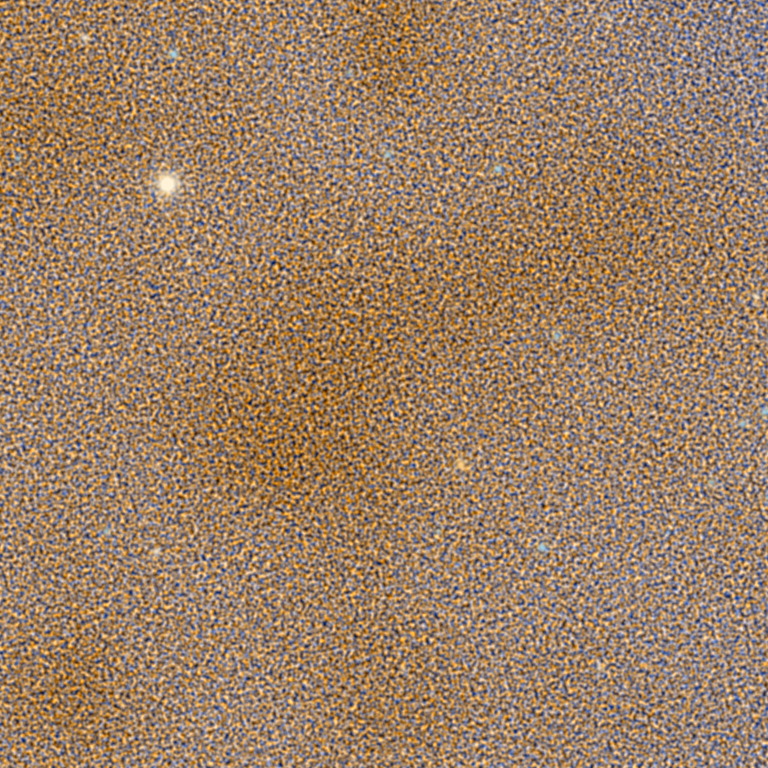
A Shadertoy shader for this texture:

```glsl
// Grainy deep-sky field: fine orange and slate speckle over soft brown dust.
// Two gradient-noise signals drive brightness and warmth around a mean colour;
// broad dust clouds shift both, and a few small stars are added on top.

const vec3 MEAN_COLOR = vec3(0.615, 0.500, 0.390);
const vec3 BRIGHT_AXIS = vec3(0.140, 0.112, 0.064);
const vec3 WARM_AXIS = vec3(0.072, 0.008, -0.100);
const vec3 STAR_CREAM = vec3(1.00, 0.95, 0.84);
const vec3 STAR_GOLD = vec3(1.00, 0.82, 0.52);
const vec3 STAR_BLUE = vec3(0.62, 0.84, 0.95);
const int STAR_COUNT = 26;

vec2 hash2(vec2 p) {
    vec3 q = fract(p.xyx * vec3(0.1031, 0.1030, 0.0973));
    q += dot(q, q.yzx + 33.33);
    return fract((q.xx + q.yz) * q.zy);
}

vec2 gradientAt(vec2 cell) {
    float angle = 6.28318 * hash2(cell).x;
    return vec2(cos(angle), sin(angle));
}

float gradientNoise(vec2 p) {
    vec2 i = floor(p), f = p - i;
    vec2 w = f * f * f * (f * (f * 6.0 - 15.0) + 10.0);
    vec2 e = vec2(1.0, 0.0);
    float low = mix(dot(gradientAt(i), f),
                    dot(gradientAt(i + e.xy), f - e.xy), w.x);
    float high = mix(dot(gradientAt(i + e.yx), f - e.yx),
                     dot(gradientAt(i + e.xx), f - e.xx), w.x);
    return mix(low, high, w.y);
}

vec2 rotate(vec2 p, float a) {
    float c = cos(a), s = sin(a);
    return vec2(c * p.x - s * p.y, s * p.x + c * p.y);
}

// Two turned layers hide the lattice; the result has about unit deviation.
float grain(vec2 p, float frequency, float seed) {
    float a = gradientNoise(rotate(p, 0.5) * frequency + seed);
    float b = gradientNoise(rotate(p, 1.3) * frequency * 1.23 + seed * 1.7);
    return 3.3 * (a + b);
}

float fbm(vec2 p) {
    float sum = 0.0, amplitude = 1.0;
    for (int i = 0; i < 4; i++) {
        sum += amplitude * gradientNoise(p);
        p = rotate(p, 0.6) * 2.0 + 17.3;
        amplitude *= 0.55;
    }
    return sum;
}

float softSpot(vec2 p, vec2 center, float radius) {
    vec2 d = (p - center) / radius;
    return exp(-dot(d, d));
}

float softBand(vec2 p, vec2 a, vec2 b, float radius) {
    vec2 ab = b - a;
    float t = clamp(dot(p - a, ab) / dot(ab, ab), 0.0, 1.0);
    return softSpot(p, a + ab * t, radius);
}

// Broad brown clouds: a diagonal lane, a lower branch and patches at the rim.
float dustAmount(vec2 p) {
    vec2 q = p + 0.07 * vec2(fbm(p * 5.0 + 3.1), fbm(p * 5.0 + 41.7));
    float dust = 0.65 * softBand(q, vec2(0.80, 0.70), vec2(0.34, 0.48), 0.14);
    dust += 0.40 * softBand(q, vec2(0.40, 0.40), vec2(0.49, 0.10), 0.09);
    dust += 0.90 * softSpot(q, vec2(0.50, 0.97), 0.09);
    dust += 0.65 * softSpot(q, vec2(0.05, 0.88), 0.19);
    dust += 0.75 * softSpot(q, vec2(0.07, 0.10), 0.08);
    return 0.2 + dust + 0.3 * fbm(p * 6.0 + 9.0);
}

vec3 addStar(vec3 color, vec2 p, vec2 center, float radius, vec3 tint, float power) {
    float core = softSpot(p, center, radius);
    float halo = 0.22 * softSpot(p, center, radius * 2.4);
    return mix(color, tint, min(power * (core + halo), 1.0));
}

void mainImage(out vec4 fragColor, in vec2 fragCoord) {
    vec2 p = fragCoord / iResolution.y;

    // Speckle and dust
    float dust = dustAmount(p) - 0.45;
    float bright = grain(p, 165.0, 11.0) - 0.85 * dust;
    float warm = grain(p, 140.0, 73.0) + 1.2 * dust;

    // Cooler right-hand corners
    warm -= 0.9 * softSpot(p, vec2(1.02, 1.0), 0.24);
    warm -= 0.4 * softSpot(p, vec2(1.0, 0.0), 0.30);
    vec3 color = MEAN_COLOR + bright * BRIGHT_AXIS + warm * WARM_AXIS;

    // Scattered faint stars
    for (int i = 0; i < STAR_COUNT; i++) {
        vec2 center = hash2(vec2(float(i) * 3.7, 5.0));
        vec2 kind = hash2(vec2(float(i) * 2.3, 19.0));
        vec3 tint = mix(STAR_CREAM, STAR_BLUE, step(0.45, kind.x));
        float radius = mix(0.0025, 0.0045, kind.y);
        color = addStar(color, p, center, radius, tint, mix(0.4, 0.8, kind.y));
    }

    // Main star and its golden companion
    color = addStar(color, p, vec2(0.600, 0.395), 0.006, STAR_GOLD, 0.8);
    color = addStar(color, p, vec2(0.218, 0.760), 0.012, STAR_CREAM, 1.1);

    fragColor = vec4(clamp(color, 0.0, 1.0), 1.0);
}
```
